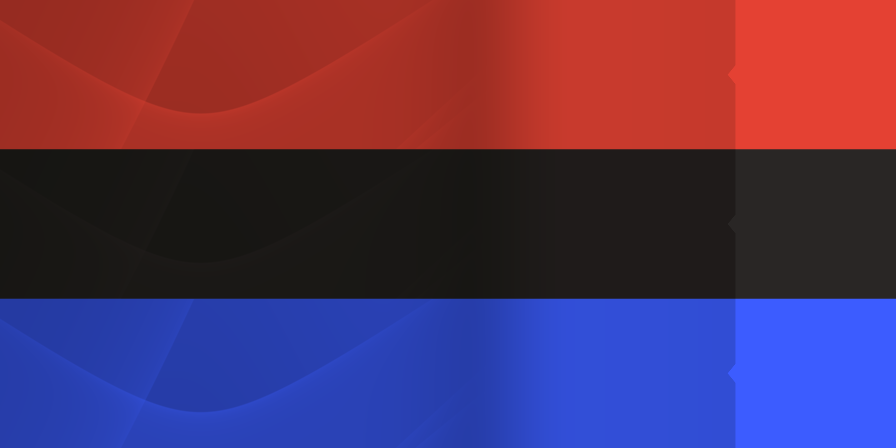
Give the GLSL for this background, as a Shadertoy shader.

```glsl
// Three stacked banner stripes (red, charcoal, blue) with soft curved light and a notched flat panel.

const float PANEL_X = 4.925;              // panel edge, in stripe heights
const vec2 BOWL_BOTTOM = vec2(1.344, 0.76);

// Antialiased step: 0 below zero, 1 above
float edge(float d, float px) {
    return smoothstep(-0.5 * px, 0.5 * px, d);
}

// Light that starts at a line and fades on its positive side
float sideGlow(float d, float falloff, float px) {
    return edge(d, px) * exp(-max(d, 0.0) * falloff);
}

// Height of the hyperbolic bowl, y pointing down
float bowlCurve(float x) {
    float dx = x - BOWL_BOTTOM.x;
    return BOWL_BOTTOM.y - 0.68 * (sqrt(dx * dx + 0.27) - 0.52);
}

// Light level of the textured area, 0 dim to 1 lit
float lightLevel(vec2 p, float px) {
    float below = p.y - bowlCurve(p.x);
    float rightOfRay = p.x - (1.30 - 0.46 * p.y - 0.03 * p.y * p.y);
    float softPx = 2.0 * px;

    // Bowl interior and the surface under it
    float inner = 0.14 + 0.16 * smoothstep(1.2, 2.8, p.x) + 0.08 * (1.0 - p.y);
    float outer = 0.42 - 0.08 * smoothstep(2.2, 3.2, p.x);
    float leftFade = exp(min(rightOfRay, 0.0) * 1.8);
    float isLeft = 1.0 - edge(rightOfRay, softPx);
    inner = mix(inner, 0.02 + 0.40 * leftFade, isLeft);
    outer = mix(outer, 0.12 + 0.42 * leftFade, isLeft);

    float level = mix(inner, outer, edge(below, softPx));
    float rimFade = exp(-0.55 * pow(p.x - BOWL_BOTTOM.x, 2.0));
    level += (0.08 + 0.16 * rimFade) * sideGlow(below, 9.0, softPx);
    level += 0.12 * rimFade * sideGlow(below, 45.0, softPx);
    level += 0.08 * sideGlow(-rightOfRay, 35.0, softPx);

    // Dark fold with two faint rising streaks
    level -= 0.16 * exp(-8.0 * pow(p.x - 3.18, 2.0));
    for (int i = 0; i < 2; i++) {
        float n = float(i);
        float d = p.y - 1.0 + (p.x - 2.65 - 0.13 * n) * (0.92 - 0.10 * n);
        float fade = 1.0 - smoothstep(2.75, 3.35, p.x);
        level += 0.13 * fade * sideGlow(d, 12.0, softPx);
    }

    // Smooth lit region beside the panel
    float lit = 0.94 + 0.06 * exp(-3.0 * pow(p.x - 3.95, 2.0));
    return mix(level, lit, smoothstep(3.10, 3.85, p.x));
}

// Flat panel with a small triangle pointing left
float panelMask(vec2 p, float px) {
    float notch = p.x - 4.873 - 0.82 * abs(p.y - 0.5);
    return max(edge(p.x - PANEL_X, px), edge(notch, px));
}

vec3 stripeColor(vec3 dim, vec3 lit, vec3 panel, float level, float mask) {
    return mix(mix(dim, lit, level), panel, mask);
}

void mainImage(out vec4 fragColor, in vec2 fragCoord) {
    // One unit is a stripe height; the last stripe ends at the top
    vec2 uv = fragCoord / iResolution.xy;
    float px = 3.0 / iResolution.y;
    float row = uv.y * 3.0;
    vec2 p = vec2(uv.x * 6.0, 1.0 - fract(row));

    float level = clamp(lightLevel(p, px), 0.0, 1.0);
    float mask = panelMask(p, px);

    vec3 blue = stripeColor(vec3(0.140, 0.222, 0.620), vec3(0.196, 0.308, 0.845),
                            vec3(0.235, 0.361, 1.000), level, mask);
    vec3 charcoal = stripeColor(vec3(0.084, 0.082, 0.070), vec3(0.122, 0.107, 0.102),
                                vec3(0.161, 0.149, 0.145), level, mask);
    vec3 red = stripeColor(vec3(0.575, 0.165, 0.125), vec3(0.785, 0.228, 0.176),
                           vec3(0.894, 0.255, 0.200), level, mask);

    vec3 color = mix(blue, charcoal, edge(row - 1.0, px));
    color = mix(color, red, edge(row - 2.0, px));
    fragColor = vec4(color, 1.0);
}
```
